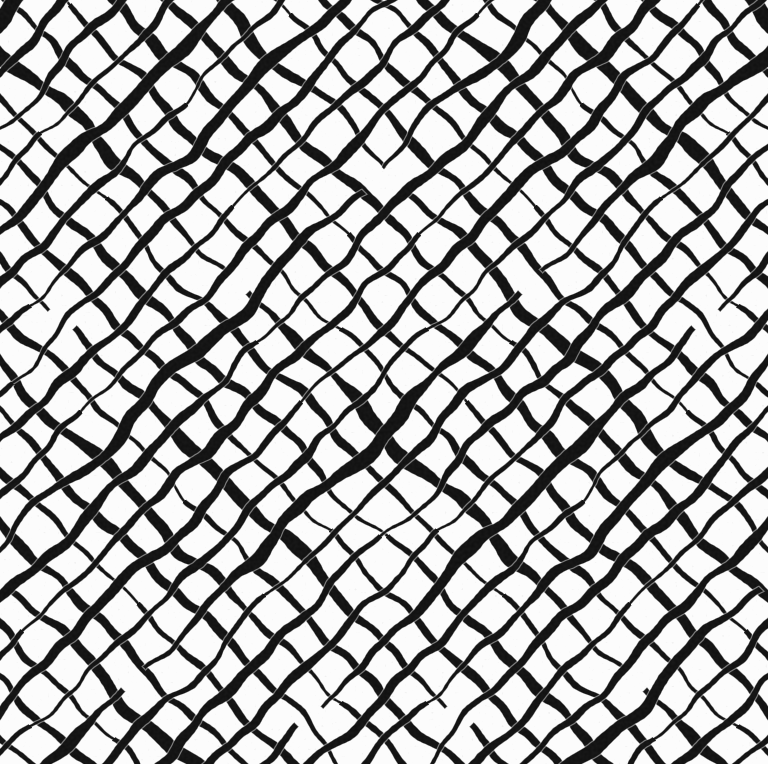
Give the GLSL for this pattern, as a Shadertoy shader.

```glsl
// Hand-inked diagonal crosshatch: tapered, wobbling brush strokes mirrored about the vertical axis.
#define PERIOD 1.034      // repeat along each diagonal axis, in canvas widths
#define STROKES 15.0      // strokes per repeat
#define OFFSET 0.11       // shift of the first stroke, in stroke spacings
#define THIN 0.0016       // half width at the stroke tips
#define BODY 0.0048       // extra half width at the stroke middle
#define WOBBLE 0.26       // sideways drift, in stroke spacings
#define OPEN_SEAM 0.027   // half length of an open seam, in repeats
#define HAIRLINE 0.0013   // pale rim where one stroke passes over another
#define SOFTNESS 0.0011   // edge blur
#define INK vec3(0.08)
#define PAPER vec3(0.99)

// Per stroke: seam position along the repeat, and boldness
const vec2 BRUSH[15] = vec2[15](
    vec2(0.95, 1.0), vec2(0.45, 0.8), vec2(0.90, 0.9), vec2(0.24, 1.4), vec2(0.59, 1.1),
    vec2(0.25, 1.0), vec2(0.61, 1.1), vec2(0.36, 0.7), vec2(0.17, 1.5), vec2(0.90, 0.8),
    vec2(0.68, 1.1), vec2(0.60, 0.8), vec2(0.996, 1.4), vec2(0.38, 0.8), vec2(0.83, 1.2));

float hash(vec2 p) {
    vec3 q = fract(p.xyx * vec3(0.1031, 0.1030, 0.0973));
    q += dot(q, q.yzx + 33.33);
    return fract((q.x + q.y) * q.z);
}

float fade(float f) { return f * f * f * (f * (f * 6.0 - 15.0) + 10.0); }

// Periodic 1D gradient noise, roughly -1 to 1
float waveNoise(float x, float period, float seed) {
    float i = floor(x), f = x - i;
    float g0 = 2.0 * hash(vec2(mod(i, period), seed)) - 1.0;
    float g1 = 2.0 * hash(vec2(mod(i + 1.0, period), seed)) - 1.0;
    return 2.0 * mix(g0 * f, g1 * (f - 1.0), fade(f));
}

float cornerSlope(vec2 cell, vec2 d) {
    float angle = 6.2832 * hash(cell);
    return dot(vec2(cos(angle), sin(angle)), d);
}

// 2D gradient noise for ink and paper grain
float grainNoise(vec2 p) {
    vec2 i = floor(p), f = p - i, e = vec2(1, 0);
    float low = mix(cornerSlope(i, f), cornerSlope(i + e, f - e), fade(f.x));
    float high = mix(cornerSlope(i + e.yx, f - e.yx), cornerSlope(i + e.xx, f - e.xx), fade(f.x));
    return mix(low, high, fade(f.y));
}

// Signed distance to one family of strokes; x runs across them, y along them
float strokeDistance(vec2 p) {
    float toWidth = PERIOD * inversesqrt(2.0);
    float nearest = floor(p.x * STROKES - OFFSET + 0.5);
    float dist = 1.0;
    for (int n = -1; n <= 1; n++) {
        float index = nearest + float(n);
        float id = mod(index + 0.5, STROKES) - 0.5;
        vec2 brush = BRUSH[int(id + 0.5)];
        float along = fract(p.y - brush.x);

        // Drifting centre line
        float drift = waveNoise(p.y * 6.0, 6.0, id + 7.0)
                    + 0.4 * waveNoise(p.y * 17.0, 17.0, id + 31.0);
        float centre = (index + OFFSET + WOBBLE * drift) / STROKES;

        // Width swells in the middle, blunt at the start and fine at the tip
        float swell = sin(3.1416 * pow(along, 0.85)) * brush.y;
        swell *= 1.0 + 0.6 * waveNoise(p.y * 11.0, 11.0, id + 53.0);
        float blunt = 0.3 * (1.0 - smoothstep(0.0, 0.12, along));
        float rough = 0.0004 * waveNoise(p.y * 110.0, 110.0, id + 71.0);
        float halfWidth = THIN + BODY * (swell + blunt) + rough;
        float d = abs(p.x - centre) * toWidth - halfWidth;

        // The boldest strokes stop short of their own start
        if (brush.y > 1.3) {
            float tip = min(along, 1.0 - along) - OPEN_SEAM;
            d = max(d, -tip * toWidth);
        }
        dist = min(dist, d);
    }
    return dist;
}

void mainImage(out vec4 fragColor, in vec2 fragCoord) {
    vec2 p = vec2(fragCoord.x - 0.5 * iResolution.x, iResolution.y - fragCoord.y) / iResolution.x;
    vec2 diagonal = vec2(p.y + p.x, p.y - p.x) / PERIOD;
    float blur = max(SOFTNESS, 0.7 / iResolution.x);

    float over = strokeDistance(diagonal);
    float under = strokeDistance(diagonal.yx);
    float grain = grainNoise(p * 230.0);

    vec3 ink = INK + 0.025 * grain;
    vec3 paper = PAPER - 0.05 * smoothstep(0.35, 0.7, grain);

    // Lower strokes, pale rim, then upper strokes
    vec3 color = mix(ink, paper, smoothstep(-blur, blur, under));
    float rim = 1.0 - smoothstep(-blur, blur, over - HAIRLINE);
    color = mix(color, paper, 0.55 * rim);
    color = mix(ink, color, smoothstep(-blur, blur, over));
    fragColor = vec4(color, 1.0);
}
```
